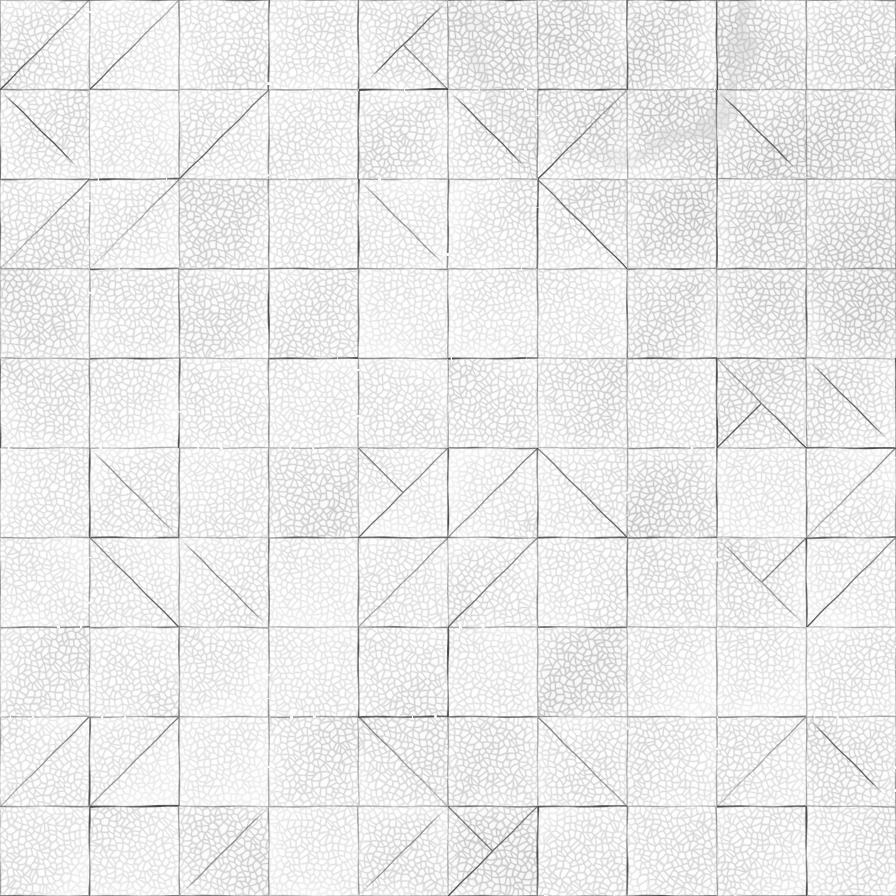
This texture map is drawn by a Shadertoy shader. Its source:

```glsl
// White square tiles with pebbled relief, thin worn seams and diagonal cuts.
#define TILES 10.0
#define PEBBLES 14.0
#define PEBBLE_LINE 0.115
#define PEBBLE_BLUR 1.5
#define SEAM_HALF_WIDTH 0.0085
#define CUT_HALF_WIDTH 0.0075
#define CUT_CHANCE 0.5
#define BRANCH_CHANCE 0.25
#define GLAZE vec3(0.995)
#define RELIEF vec3(0.828)
#define DARK vec3(0.22)
#define STAIN vec3(0.82)

vec2 hash2(vec2 p) {
    vec3 a = fract(p.xyx * vec3(0.1031, 0.1030, 0.0973));
    a += dot(a, a.yzx + 33.33);
    return fract((a.xx + a.yz) * a.zy);
}

// Layered sines, roughly -1 to 1.
float waves(vec2 p) {
    return 0.5 * sin(p.x * 1.7 + 1.3 * sin(p.y * 1.1))
         + 0.3 * sin(p.y * 2.9 + 1.7 * sin(p.x * 1.3))
         + 0.2 * sin(p.x * 5.3 - p.y * 4.1);
}

float softMin(float a, float b, float k) {
    float h = max(k - abs(a - b), 0.0) / k;
    return min(a, b) - h * h * k * 0.25;
}

// Antialiased coverage of a line with the given half width.
float stroke(float d, float halfWidth, float px) {
    return clamp(0.5 + (halfWidth - d) / px, 0.0, 1.0);
}

vec2 seedOffset(vec2 cell) { return 0.05 + 0.9 * hash2(cell); }

// Distance to the rounded border between cellular pebbles.
float pebbleBorder(vec2 p) {
    p += 0.22 * sin(p.yx * 1.4 + 0.6 * p);
    vec2 cell = floor(p), f = p - cell, nearCell = vec2(0.0), nearSeed = vec2(0.0);
    float best = 8.0;
    for (int j = -1; j <= 1; j++)
    for (int i = -1; i <= 1; i++) {
        vec2 o = vec2(i, j), r = o + seedOffset(cell + o) - f;
        float d = dot(r, r);
        if (d < best) { best = d; nearSeed = r; nearCell = o; }
    }
    float border = 2.0;
    for (int j = -2; j <= 2; j++)
    for (int i = -2; i <= 2; i++) {
        vec2 o = nearCell + vec2(i, j), r = o + seedOffset(cell + o) - f;
        vec2 gap = r - nearSeed;
        if (dot(gap, gap) > 1e-4)
            border = softMin(border, dot(0.5 * (r + nearSeed), normalize(gap)), 0.14);
    }
    return border;
}

// Seam next to a tile edge: x is darkness, y is pale chipping.
vec2 seam(float across, float along, float axis, float px) {
    float line = round(across), t = fract(along);
    vec2 h = hash2(vec2(mod(line, TILES), floor(along)) + axis * 41.0);
    float bend = (h.x - 0.5) * 0.02 * (t - 0.5) + 0.003 * sin(t * 9.0 + h.y * 6.3);
    float d = abs(across - line - bend);
    float grain = 0.5 + 0.5 * waves(vec2(along * 4.6, line * 3.1 + h.x * 9.0));
    float ink = mix(0.42, 0.9, h.y * h.y) * mix(0.55, 1.2, grain);
    float width = SEAM_HALF_WIDTH * mix(0.75, 1.25, grain * h.y + 0.2 * h.x);
    float chip = smoothstep(0.8, 0.88, waves(vec2(along * 14.0, line * 5.0 + axis)));
    chip *= step(0.65, h.x);
    return vec2(stroke(d, width, px * 1.2) * ink * (1.0 - chip),
                stroke(d, width * 1.4, px) * chip);
}

// Diagonal cut with an optional half branch, in mirrored tile space.
float cuts(vec2 q, vec2 h, vec2 branch, float px) {
    float side = q.x + q.y - 1.0, skew = q.x - q.y;
    float t = 0.5 + 0.5 * skew;
    float fade = mix(1.0, h.x > 0.5 ? t : 1.0 - t, 0.75 * h.y);
    float ends = smoothstep(0.0, 0.2, t - 0.14 * h.y * h.y)
               * smoothstep(0.0, 0.2, 1.0 - t - 0.16 * h.x * h.x);
    float ink = mix(0.5, 0.92, h.x) * fade * mix(ends, 1.0, step(0.3, h.y));
    float wobble = 0.003 * sin(t * 17.0 + h.y * 6.3);
    float cut = stroke(abs(side * 0.7071 + wobble), CUT_HALF_WIDTH, px) * ink;
    float half1 = smoothstep(-px, px, side * (branch.y > 0.5 ? 1.0 : -1.0));
    float arm = stroke(abs(skew) * 0.7071, CUT_HALF_WIDTH, px) * half1;
    return max(cut, arm * step(branch.x, BRANCH_CHANCE) * mix(0.5, 0.85, h.y));
}

void mainImage(out vec4 fragColor, in vec2 fragCoord) {
    vec2 uv = fragCoord / iResolution.y, p = uv * TILES;
    vec2 id = floor(p), f = p - id;
    float px = TILES / iResolution.y;
    vec2 pick = hash2(id + 71.0), tone = hash2(id + 19.0);

    // Every fourth row and column stays uncut.
    float open = step(0.5, abs(mod(id.y, 4.0) - 2.0)) * step(0.5, abs(mod(id.x, 4.0) - 3.0));
    float isCut = open * step(pick.x, CUT_CHANCE);
    vec2 q = pick.y > 0.55 ? vec2(1.0 - f.x, f.y) : f;

    // Pebble relief shifts across each cut and washes out in patches.
    vec2 shift = id * 37.0 + isCut * step(1.0, q.x + q.y) * 17.3;
    float border = pebbleBorder(f * PEBBLES + shift);
    float patchy = 0.5 + 0.5 * waves(p * 1.1 + tone * 6.0);
    vec2 edge = min(f, 1.0 - f);
    float inner = smoothstep(-0.05, 0.25, min(edge.x, edge.y) + 0.2 * patchy - 0.05);
    float upper = smoothstep(0.3, 1.0, uv.y) * smoothstep(0.2, 0.7, uv.x);
    float wear = 0.35 * patchy + 0.25 * tone.x + 0.25 * upper + 0.15 * waves(uv * 5.0 + 1.0);
    float relief = mix(0.55, 1.0, inner) * mix(0.5, 1.3, clamp(wear * 1.4, 0.0, 1.0));
    float ink = stroke(border, PEBBLE_LINE, px * PEBBLES * PEBBLE_BLUR);
    vec3 color = mix(GLAZE, RELIEF, ink * relief);

    // Soft grey film where the tile is less washed out.
    color -= 0.035 * smoothstep(0.25, 0.8, wear) * mix(0.4, 1.0, inner);

    // Faint stepped stain rim near the upper right.
    vec2 block = floor(uv * 90.0) / 90.0;
    float ring = length((block - vec2(0.68, 0.96)) / vec2(0.15, 0.14)) + 0.09 * waves(block * 32.0);
    float heavy = smoothstep(0.64, 0.8, uv.x);
    float rim = smoothstep(0.05 + 0.06 * heavy, 0.02, abs(ring - 1.0));
    color = mix(color, STAIN, rim * (0.22 + 0.25 * heavy));

    // Cuts, seams and chipped edges.
    color = mix(color, DARK, isCut * cuts(q, hash2(id + 5.0), hash2(id + 53.0), px));
    vec2 upright = seam(p.x, p.y, 0.0, px), level = seam(p.y, p.x, 1.0, px);
    color = mix(color, DARK, clamp(max(upright.x, level.x), 0.0, 0.9));
    color = mix(color, vec3(1.0), max(upright.y, level.y) * 0.8);
    fragColor = vec4(color, 1.0);
}
```
